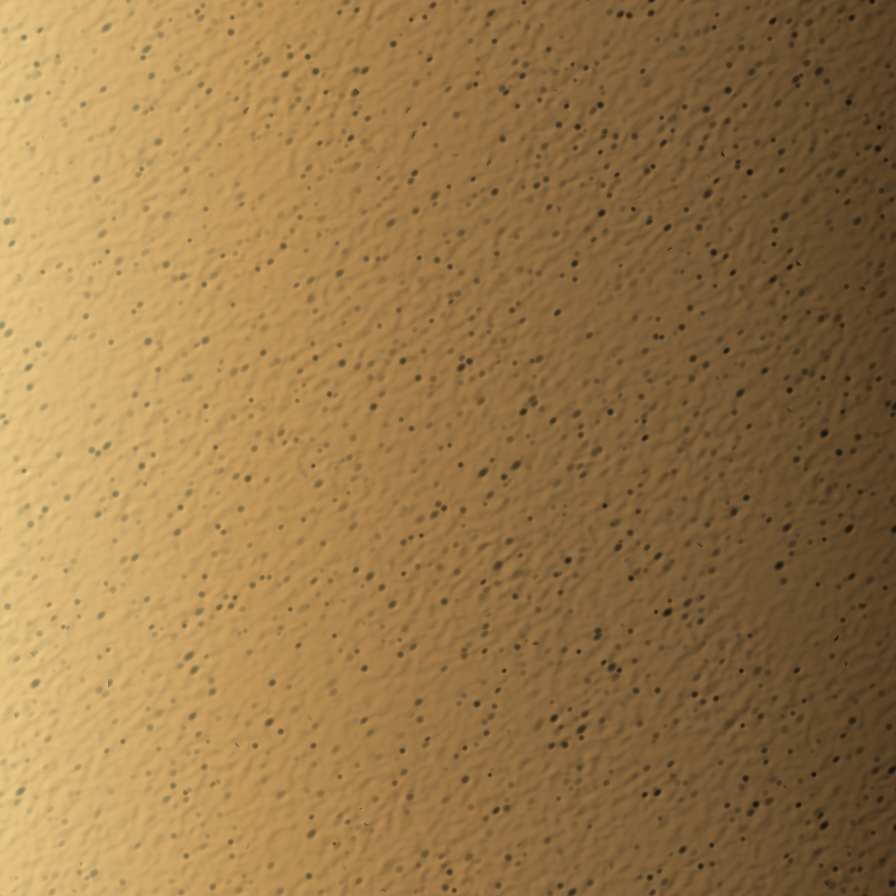
Reproduce this texture procedurally as a Shadertoy shader.

```glsl
// Sunlit ochre plaster: a smooth tan ramp falls into shade from left to right.
// Slanted gradient noise is lit from the side as relief, and scattered oval
// pits are cut into it; both gain contrast where the light grazes the wall.

const float RELIEF_SCALE = 92.0;
const float PIT_SCALE = 70.0;
const vec3 PIT_TINT = vec3(0.92, 1.0, 1.06);

// Integer hash: two random values in 0..1 per lattice cell.
vec2 hash2(vec2 cell, uint seed) {
    uvec2 v = uvec2(ivec2(cell) + 4096) * 1664525u + seed * 747796u + 10139u;
    v.x += v.y * 1664525u;
    v.y += v.x * 1664525u;
    v ^= v >> 16u;
    v.x += v.y * 1664525u;
    v.y += v.x * 1664525u;
    v ^= v >> 16u;
    return vec2(v & 65535u) / 65535.0;
}

float cornerSlope(vec2 cell, vec2 offset, uint seed) {
    return dot(hash2(cell, seed) * 2.0 - 1.0, offset);
}

// Gradient noise, roughly -0.7..0.7.
float noise(vec2 p, uint seed) {
    vec2 i = floor(p), f = fract(p);
    vec2 u = f * f * f * (f * (f * 6.0 - 15.0) + 10.0);
    vec2 e = vec2(1.0, 0.0);
    float low = mix(cornerSlope(i, f, seed),
                    cornerSlope(i + e.xy, f - e.xy, seed), u.x);
    float high = mix(cornerSlope(i + e.yx, f - e.yx, seed),
                     cornerSlope(i + e.xx, f - e.xx, seed), u.x);
    return mix(low, high, u.y);
}

// Turns the plane so that x runs along the rising diagonal.
vec2 alongGrain(vec2 p) {
    const float angle = 0.75;
    float c = cos(angle), s = sin(angle);
    return vec2(c * p.x + s * p.y, c * p.y - s * p.x);
}

// Surface height with bumps stretched along the grain.
float relief(vec2 p) {
    vec2 q = alongGrain(p) * RELIEF_SCALE;
    q += 0.6 * vec2(noise(q * 0.3, 1u), noise(q * 0.3, 2u));
    return noise(q * vec2(0.62, 1.0), 3u)
         + 0.45 * noise(q * vec2(1.2, 1.75), 4u);
}

// Depth of the scattered oval pits, 0..1.
float pits(vec2 p, float density) {
    vec2 q = alongGrain(p) * PIT_SCALE;
    vec2 home = floor(q);
    float depth = 0.0;
    for (int y = -1; y <= 1; y++) {
        for (int x = -1; x <= 1; x++) {
            vec2 cell = home + vec2(x, y);
            vec2 d = q - cell - hash2(cell, 5u);
            vec2 kind = hash2(cell, 6u);
            vec2 form = hash2(cell, 7u);
            float radius = mix(0.2, 0.34, form.x);
            float stretch = mix(1.0, 1.8, form.y * form.y);
            float oval = length(d / vec2(stretch, 1.0)) / radius;
            float strength = step(kind.x, density) * mix(0.25, 1.0, kind.y * kind.y);
            depth = max(depth, strength * (1.0 - smoothstep(0.25, 1.25, oval)));
        }
    }
    return depth;
}

// Evenly spaced tan ramp, from the lit side to the shaded side.
vec3 wallColor(float x) {
    vec3 ramp[6] = vec3[6](
        vec3(0.84, 0.70, 0.455), vec3(0.75, 0.585, 0.35),
        vec3(0.64, 0.485, 0.283), vec3(0.54, 0.408, 0.243),
        vec3(0.455, 0.343, 0.202), vec3(0.345, 0.252, 0.145));
    float t = (x - 0.085) / 0.183;
    int i = int(clamp(floor(t), 0.0, 4.0));
    return mix(ramp[i], ramp[i + 1], t - float(i));
}

void mainImage(out vec4 fragColor, in vec2 fragCoord) {
    vec2 p = fragCoord / iResolution.xy;

    // Broad light with a slightly wavering edge
    float waver = 0.03 * noise(p * 2.5, 8u) + 0.012 * noise(p * 9.0, 9u);
    vec3 color = wallColor(p.x + waver);
    float grazing = mix(0.4, 1.0, smoothstep(0.0, 0.95, p.x));

    // Side-lit relief, rougher in some patches than others
    float patchiness = noise(p * 7.0, 10u) + 0.5 * noise(p * 17.0, 11u);
    float roughness = clamp(0.85 + 0.7 * patchiness, 0.4, 1.4);
    vec2 toShade = vec2(0.0026, -0.0017);
    float slope = relief(p + toShade) - relief(p - toShade);
    float shade = slope > 0.0 ? 0.17 * slope : 0.30 * slope;
    color *= 1.0 + clamp(shade * roughness * grazing, -0.3, 0.14);

    // Pits with a faint lit rim on the far side
    float density = clamp(0.32 + 0.25 * patchiness, 0.12, 0.55);
    float pit = pits(p, density);
    float rim = max(pits(p - vec2(0.004, -0.003), density) - pit, 0.0);
    color *= 1.0 + 0.1 * grazing * rim;
    color *= mix(vec3(1.0), PIT_TINT * (1.0 - 0.72 * grazing), pit);

    fragColor = vec4(clamp(color, 0.0, 1.0), 1.0);
}
```
